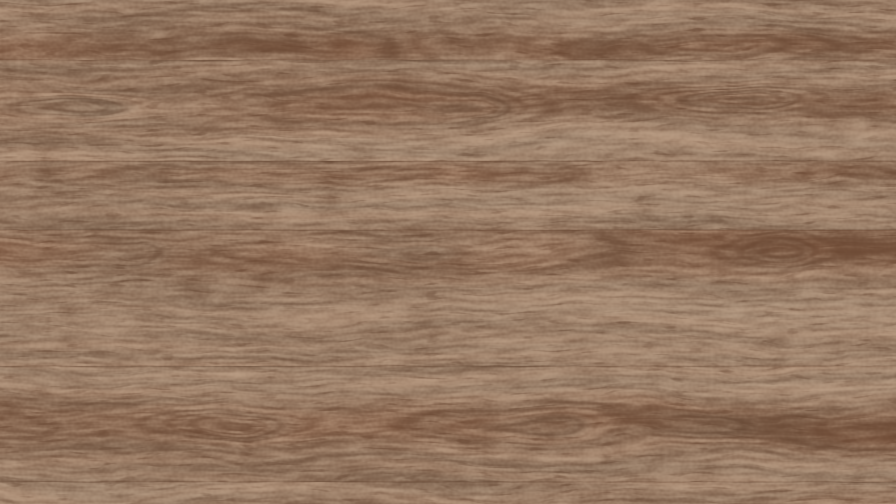
This texture is drawn by a Shadertoy shader. Its source:

```glsl
// Horizontal walnut boards with cathedral grain, small knots and fine fibres.
// Each board slices growth rings around a pith line; knots bend the ring field,
// and stretched gradient noise adds streaks, fibres and pores along the grain.

const vec3 DARK_WOOD  = vec3(0.445, 0.325, 0.245);
const vec3 LIGHT_WOOD = vec3(0.670, 0.562, 0.470);
const vec3 RED_TINT   = vec3(0.022, -0.006, -0.014);
const float BASE_TONE    = 0.79;
const float RING_DENSITY = 72.0;
const float RING_DEPTH   = 0.20;
const float STREAK_DEPTH = 0.45;
const float FIBRE_DEPTH  = 0.50;
const float PORE_DEPTH   = 0.30;
const float SEAM_DEPTH   = 0.32;
const float SEAM_WIDTH   = 0.0035;
const float KNOT_SPACING = 0.62;
const float KNOT_PULL    = 0.055;

const int SEAMS = 5;
const float SEAM_Y[SEAMS] = float[](0.044, 0.273, 0.544, 0.680, 0.880);

// Per board: pith height, spread of the dark heart, its depth, knot strength
const vec4 BOARD[SEAMS + 1] = vec4[](
    vec4(-0.030, 0.040, 0.15, 0.0),
    vec4( 0.155, 0.050, 0.46, 0.9),
    vec4( 0.500, 0.045, 0.54, 1.0),
    vec4( 0.655, 0.022, 0.34, 0.1),
    vec4( 0.790, 0.046, 0.27, 1.0),
    vec4( 0.907, 0.026, 0.42, 0.2));

vec2 hash2(ivec2 cell) {
    uvec2 q = uvec2(cell) * uvec2(1597334673u, 3812015801u);
    uint n = (q.x ^ q.y) * 1597334673u;
    n = (n ^ (n >> 15)) * 2246822519u;
    n ^= n >> 13;
    return vec2(n & 65535u, n >> 16) / 65535.0;
}

float cornerSlope(ivec2 cell, vec2 offset) {
    float angle = 6.28318 * hash2(cell).x;
    return dot(vec2(cos(angle), sin(angle)), offset);
}

// Gradient noise, roughly -1 to 1
float noise(vec2 p) {
    ivec2 i = ivec2(floor(p));
    vec2 f = fract(p);
    vec2 u = f * f * f * (f * (f * 6.0 - 15.0) + 10.0);
    float low = mix(cornerSlope(i, f),
                    cornerSlope(i + ivec2(1, 0), f - vec2(1, 0)), u.x);
    float high = mix(cornerSlope(i + ivec2(0, 1), f - vec2(0, 1)),
                     cornerSlope(i + ivec2(1, 1), f - vec2(1, 1)), u.x);
    return 1.4 * mix(low, high, u.y);
}

// Sum of oval knot bumps scattered along the pith; each has one longer tail
float knotField(vec2 p, int board) {
    float field = 0.0;
    int cell = int(floor(p.x / KNOT_SPACING));
    for (int k = -1; k <= 1; k++) {
        vec2 rnd = hash2(ivec2(cell + k, board * 17 + 5));
        float centre = (float(cell + k) + 0.2 + 0.6 * rnd.x) * KNOT_SPACING;
        float along = p.x - centre;
        float reach = mix(0.06, 0.15, rnd.y) * (along < 0.0 ? 1.4 : 0.75);
        vec2 q = vec2(along / reach, (p.y - 0.012 * (rnd.y - 0.5)) / 0.026);
        field += (0.4 + 0.6 * rnd.y) * exp(-dot(q, q));
    }
    return field;
}

void mainImage(out vec4 fragColor, in vec2 fragCoord) {
    vec2 p = fragCoord / iResolution.y;

    // Find the board and its nearest seam
    int board = 0;
    float seamDistance = 1.0;
    for (int i = 0; i < SEAMS; i++) {
        board += int(step(SEAM_Y[i], p.y));
        seamDistance = min(seamDistance, abs(p.y - SEAM_Y[i]));
    }
    vec4 wood = BOARD[board];
    vec2 shift = vec2(7.3, 3.7) * float(board);

    // Wavering grain coordinates, with y measured from the pith
    vec2 g = vec2(p.x, p.y - wood.x);
    g.y += 0.014 * noise(p * vec2(2.6, 6.0) + shift);
    g.y += 0.004 * noise(p * vec2(11.0, 26.0) + shift);

    // Distance to the pith; its depth below the cut varies along the board
    float cutDepth = 0.035 + 0.055 * noise(vec2(p.x * 2.1, 0.5) + shift);
    float knot = wood.w * knotField(g, board);
    float radius = length(vec2(g.y, cutDepth)) - KNOT_PULL * knot;

    // Growth rings fade where they get too fine to resolve
    float phase = radius * RING_DENSITY + 0.6 * noise(p * vec2(5.0, 24.0) + shift);
    float rings = pow(0.5 + 0.5 * sin(6.28318 * phase), 1.7);
    rings = mix(rings, 0.4, smoothstep(0.3, 0.8, fwidth(phase)));

    // Dark heartwood in uneven patches
    float patches = 0.85 + 0.6 * noise(p * vec2(2.4, 11.0) + shift + 4.5);
    float heart = exp(-pow(g.y / wood.y, 2.0)) * patches;

    // Streaks, fibres and pores drawn out along the grain
    float broad = noise(vec2(p.x * 0.8, g.y * 15.0) + shift + 1.7);
    float streak = noise(vec2(p.x * 2.6, radius * 48.0) + shift + 9.1);
    float fibre = noise(vec2(p.x * 13.0, g.y * 118.0) + shift)
                + 0.5 * noise(vec2(p.x * 34.0, g.y * 171.0) + shift + 6.3);
    float pores = smoothstep(0.3, 0.75, noise(vec2(p.x * 21.0, g.y * 135.0) + shift + 2.9));
    float curl = noise(p * vec2(24.0, 5.0) + shift);
    float grit = noise(p * vec2(120.0, 150.0));

    float tone = BASE_TONE
        - wood.z * heart
        - RING_DEPTH * rings * (0.6 + 0.9 * heart)
        + STREAK_DEPTH * (0.75 * broad + 0.65 * streak)
        + FIBRE_DEPTH * 0.7 * fibre
        - PORE_DEPTH * pores
        + 0.06 * curl + 0.12 * grit
        - 0.22 * pow(knot, 3.0);
    tone -= SEAM_DEPTH * (1.0 - smoothstep(0.0, SEAM_WIDTH, seamDistance));

    // Soft limits keep the darkest and lightest fibres inside the wood range
    tone = 0.58 + 0.75 * tanh((tone - 0.58) / 0.75);
    vec3 color = mix(DARK_WOOD, LIGHT_WOOD, tone);
    color += RED_TINT * (0.6 * heart + 0.5 * streak - 0.7 * knot);
    fragColor = vec4(color, 1.0);
}
```
